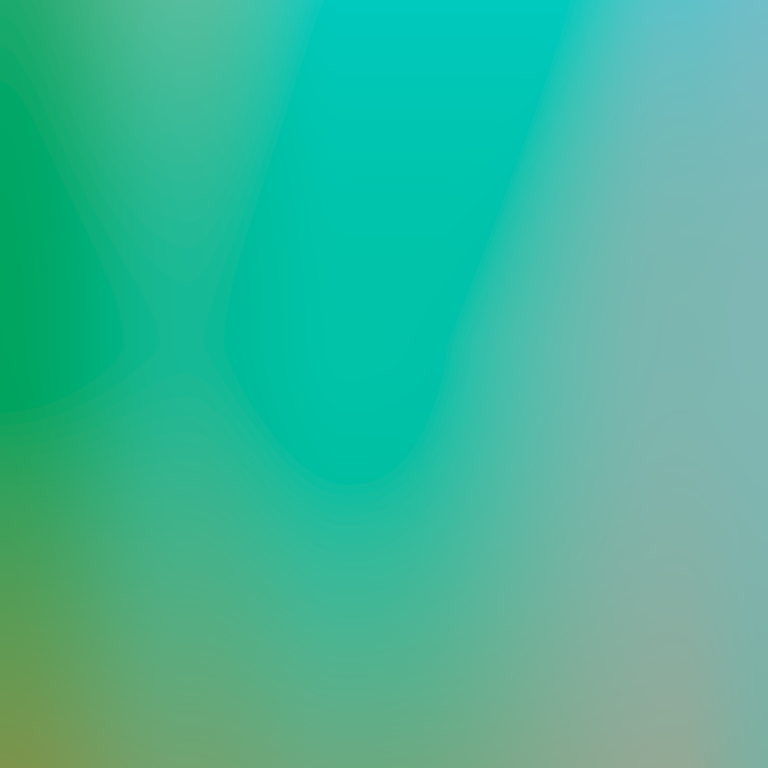
Write a WebGL 1 fragment shader that draws this background.

```glsl
precision highp float;
// Draws a soft teal mesh gradient: a banded turquoise bowl between green and grey-blue sides.

uniform vec2 u_resolution;

// Each column holds (linear red level out of 255, green, blue).
// Red levels below zero leave a flat pool without red.
const vec3 LEFT_TOP      = vec3( 3.0, 0.665, 0.430);
const vec3 LEFT_MID      = vec3(-3.0, 0.645, 0.375);
const vec3 LEFT_BOTTOM   = vec3(52.0, 0.580, 0.295);
const vec3 RIDGE_TOP     = vec3(23.0, 0.745, 0.615);
const vec3 RIDGE_MID     = vec3( 1.8, 0.725, 0.585);
const vec3 RIDGE_BOTTOM  = vec3(42.0, 0.640, 0.440);
const vec3 BOWL_TOP      = vec3(-0.7, 0.790, 0.745);
const vec3 BOWL_MID      = vec3(-8.0, 0.765, 0.660);
const vec3 BOWL_BOTTOM   = vec3(37.0, 0.665, 0.505);
const vec3 HAZE_TOP      = vec3(28.0, 0.760, 0.785);
const vec3 HAZE_MID      = vec3(51.0, 0.715, 0.690);
const vec3 HAZE_BOTTOM   = vec3(74.0, 0.660, 0.585);
const vec3 RIGHT_TOP     = vec3(41.0, 0.745, 0.785);
const vec3 RIGHT_MID     = vec3(54.0, 0.718, 0.706);
const vec3 RIGHT_BOTTOM  = vec3(52.0, 0.686, 0.625);

const float MID_HEIGHT = 0.55;   // height of the middle colours
const float RIDGE_X = 0.245;     // column positions
const float BOWL_X = 0.45;
const float HAZE_X = 0.88;
const float BOWL_LEAN = 0.58;    // how far the right bowl wall leans outward
const float HAZE_CURVE = 1.3;    // delay of the rise into the haze
const float BAND_SOFTNESS = 0.06;

// Vertical blend through three colours, flat at the middle height.
vec3 column(float y, vec3 top, vec3 mid, vec3 bottom) {
  float up = max(y - MID_HEIGHT, 0.0) / (1.0 - MID_HEIGHT);
  float down = max(MID_HEIGHT - y, 0.0) / MID_HEIGHT;
  return mid + (top - mid) * up * up + (bottom - mid) * down * sqrt(down);
}

// Rounds to whole levels with softened steps.
float softBands(float level) {
  float low = floor(level);
  return low + smoothstep(0.5 - BAND_SOFTNESS, 0.5 + BAND_SOFTNESS, level - low);
}

float encodeSrgb(float linear) {
  float curve = 1.055 * pow(max(linear, 0.0001), 1.0 / 2.4) - 0.055;
  return mix(12.92 * linear, curve, step(0.0031308, linear));
}

void main() {
  vec2 p = gl_FragCoord.xy / u_resolution;

  // Columns from left to right
  vec3 left = column(p.y, LEFT_TOP, LEFT_MID, LEFT_BOTTOM);
  vec3 ridge = column(p.y, RIDGE_TOP, RIDGE_MID, RIDGE_BOTTOM);
  vec3 bowl = column(p.y, BOWL_TOP, BOWL_MID, BOWL_BOTTOM);
  vec3 haze = column(p.y, HAZE_TOP, HAZE_MID, HAZE_BOTTOM);
  vec3 right = column(p.y, RIGHT_TOP, RIGHT_MID, RIGHT_BOTTOM);

  // Horizontal blend, with the bowl widening upward
  float wallX = BOWL_X + BOWL_LEAN * max(p.y - MID_HEIGHT, 0.0);
  float hazeAmount = pow(smoothstep(wallX, HAZE_X, p.x), HAZE_CURVE);
  vec3 field = mix(left, ridge, smoothstep(0.0, RIDGE_X, p.x));
  field = mix(field, bowl, smoothstep(RIDGE_X, BOWL_X, p.x));
  field = mix(field, haze, hazeAmount);
  field = mix(field, right, smoothstep(HAZE_X, 1.0, p.x));

  // Banded red over smooth green and blue
  float red = encodeSrgb(softBands(max(field.r, 0.0)) / 255.0);
  gl_FragColor = vec4(red, field.gb, 1.0);
}
```
